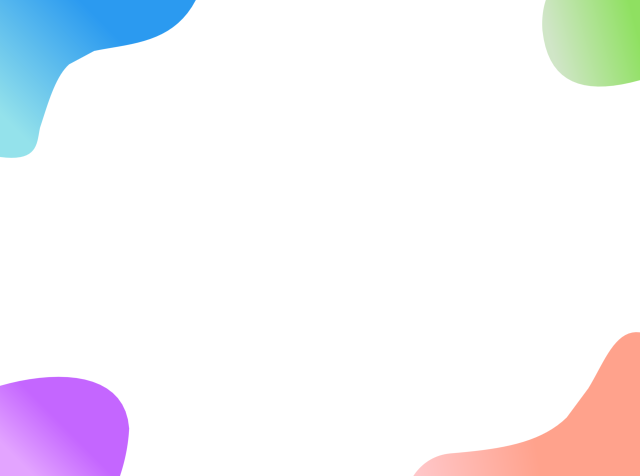
A Shadertoy shader for this background:

```glsl
// Four soft gradient blobs resting in the corners of a white canvas.

const vec2 GRID = vec2(768.0, 570.0);   // design units spanning the canvas, y down
const int STEPS = 18;                   // straight pieces per curve

const vec3 WHITE  = vec3(1.0);
const vec3 CYAN   = vec3(0.58, 0.885, 0.92);
const vec3 BLUE   = vec3(0.17, 0.605, 0.94);
const vec3 SAGE   = vec3(0.815, 0.90, 0.78);
const vec3 LIME   = vec3(0.56, 0.88, 0.38);
const vec3 LILAC  = vec3(0.89, 0.645, 1.0);
const vec3 VIOLET = vec3(0.77, 0.40, 1.0);
const vec3 PINK   = vec3(1.0, 0.78, 0.79);
const vec3 CORAL  = vec3(1.0, 0.635, 0.55);

// An outline field holds x: squared distance, y: inside/outside sign.
vec2 newOutline() { return vec2(1e6, 1.0); }

void addLine(inout vec2 field, vec2 p, vec2 a, vec2 b) {
    vec2 ab = b - a, ap = p - a;
    vec2 gap = ap - ab * clamp(dot(ap, ab) / dot(ab, ab), 0.0, 1.0);
    field.x = min(field.x, dot(gap, gap));
    // Flip the sign whenever a ray towards +x crosses this edge
    if ((a.y > p.y) != (b.y > p.y) && ap.x < ab.x * ap.y / ab.y) field.y = -field.y;
}

vec2 bezier(vec2 a, vec2 b, vec2 c, vec2 d, float t) {
    float s = 1.0 - t;
    return s * s * s * a + 3.0 * s * t * (s * b + t * c) + t * t * t * d;
}

void addCurve(inout vec2 field, vec2 p, vec2 a, vec2 b, vec2 c, vec2 d) {
    vec2 from = a;
    for (int i = 1; i <= STEPS; i++) {
        vec2 to = bezier(a, b, c, d, float(i) / float(STEPS));
        addLine(field, p, from, to);
        from = to;
    }
}

// Closes the outline around a point beyond the canvas corner
void closeAround(inout vec2 field, vec2 p, vec2 last, vec2 corner, vec2 first) {
    addLine(field, p, last, corner);
    addLine(field, p, corner, first);
}

float coverage(vec2 field, float pixel) {
    return smoothstep(-0.7, 0.7, -field.y * sqrt(field.x) / pixel);
}

vec3 gradient(vec2 p, vec2 a, vec2 b, vec3 start, vec3 end) {
    vec2 ab = b - a;
    return mix(start, end, clamp(dot(p - a, ab) / dot(ab, ab), 0.0, 1.0));
}

float topLeftBlob(vec2 p, float pixel) {
    vec2 f = newOutline(), first = vec2(260, -50), last = vec2(-50, 182);
    addLine(f, p, first, vec2(235, 0));
    addCurve(f, p, vec2(235, 0), vec2(208, 52), vec2(157, 52), vec2(113, 61));
    addLine(f, p, vec2(113, 61), vec2(83, 77));
    addCurve(f, p, vec2(83, 77), vec2(66, 92), vec2(57, 126), vec2(48, 153));
    addCurve(f, p, vec2(48, 153), vec2(44, 172), vec2(46, 194), vec2(0, 188));
    addLine(f, p, vec2(0, 188), last);
    closeAround(f, p, last, vec2(-50), first);
    return coverage(f, pixel);
}

float topRightBlob(vec2 p, float pixel) {
    vec2 f = newOutline(), first = vec2(672, -50), last = vec2(818, 82);
    addLine(f, p, first, vec2(655, 0));
    addCurve(f, p, vec2(655, 0), vec2(651, 12), vec2(650, 25), vec2(651, 37));
    addCurve(f, p, vec2(651, 37), vec2(658, 100), vec2(700, 115), vec2(768, 96));
    addLine(f, p, vec2(768, 96), last);
    closeAround(f, p, last, vec2(818, -50), first);
    return coverage(f, pixel);
}

float bottomLeftBlob(vec2 p, float pixel) {
    vec2 f = newOutline(), first = vec2(-50, 476), last = vec2(128, 620);
    addLine(f, p, first, vec2(0, 462));
    addCurve(f, p, vec2(0, 462), vec2(70, 442), vec2(150, 445), vec2(155, 513));
    addCurve(f, p, vec2(155, 513), vec2(154, 533), vec2(150, 552), vec2(144, 570));
    addLine(f, p, vec2(144, 570), last);
    closeAround(f, p, last, vec2(-50, 620), first);
    return coverage(f, pixel);
}

float bottomRightBlob(vec2 p, float pixel) {
    vec2 f = newOutline(), first = vec2(466, 620), last = vec2(818, 405);
    addLine(f, p, first, vec2(496, 570));
    addCurve(f, p, vec2(496, 570), vec2(505, 556), vec2(520, 545), vec2(540, 543));
    addCurve(f, p, vec2(540, 543), vec2(600, 538), vec2(648, 531), vec2(680, 500));
    addLine(f, p, vec2(680, 500), vec2(706, 465));
    addCurve(f, p, vec2(706, 465), vec2(725, 434), vec2(738, 394), vec2(768, 398));
    addLine(f, p, vec2(768, 398), last);
    closeAround(f, p, last, vec2(818, 620), first);
    return coverage(f, pixel);
}

void mainImage(out vec4 fragColor, in vec2 fragCoord) {
    vec2 uv = fragCoord / iResolution.xy;
    vec2 p = vec2(uv.x, 1.0 - uv.y) * GRID;
    float pixel = GRID.y / iResolution.y;

    // Paint each blob with its own linear gradient
    vec3 color = WHITE;
    color = mix(color, gradient(p, vec2(0, 135), vec2(115, 20), CYAN, BLUE), topLeftBlob(p, pixel));
    color = mix(color, gradient(p, vec2(662, 55), vec2(762, 28), SAGE, LIME), topRightBlob(p, pixel));
    color = mix(color, gradient(p, vec2(22, 552), vec2(70, 504), LILAC, VIOLET), bottomLeftBlob(p, pixel));
    color = mix(color, gradient(p, vec2(500, 570), vec2(645, 545), PINK, CORAL), bottomRightBlob(p, pixel));
    fragColor = vec4(color, 1.0);
}
```
